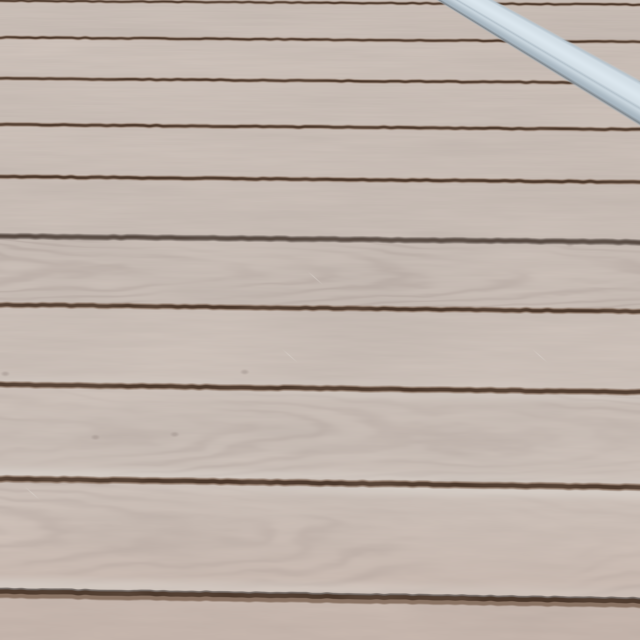
Write a WebGL 1 fragment shader that draws this texture.

```glsl
precision highp float;
// Pale timber decking receding upward, crossed by a metal rail at top right.
// A reciprocal depth mapping spaces the boards; noise and bent rings add grain.
uniform vec2 u_resolution;

const vec3 WOOD = vec3(0.780, 0.735, 0.705);
const vec3 GRAIN = vec3(0.660, 0.605, 0.580);
const vec3 PALE = vec3(0.855, 0.830, 0.805);
const vec3 GAP_DARK = vec3(0.290, 0.215, 0.165);
const vec3 GAP_BROWN = vec3(0.500, 0.405, 0.340);
const vec3 GAP_GREY = vec3(0.380, 0.350, 0.335);
const vec3 METAL = vec3(0.825, 0.870, 0.900);
const vec3 METAL_SHADE = vec3(0.660, 0.715, 0.755);
const vec3 METAL_RIM = vec3(0.470, 0.495, 0.515);

const float HORIZON = 1.0378;     // distance of the horizon above the canvas
const float DEPTH_SCALE = 19.876;
const float DEPTH_OFFSET = 18.129;

float hash(vec2 p) {
  vec3 q = fract(vec3(p.xyx) * 0.1031);
  q += dot(q, q.yzx + 33.33);
  return fract((q.x + q.y) * q.z);
}

float noise(vec2 p) {
  vec2 i = floor(p), f = fract(p);
  f = f * f * (3.0 - 2.0 * f);
  return mix(mix(hash(i), hash(i + vec2(1.0, 0.0)), f.x),
             mix(hash(i + vec2(0.0, 1.0)), hash(i + 1.0), f.x), f.y);
}

float fbm(vec2 p) {
  float sum = 0.0, gain = 0.5;
  for (int i = 0; i < 4; i++) {
    sum += gain * noise(p);
    p = p * 2.03 + 17.0;
    gain *= 0.5;
  }
  return sum;
}

float band(float d, float halfWidth, float soft) {
  return 1.0 - smoothstep(halfWidth - soft, halfWidth + soft, abs(d));
}

// One where a equals b, for whole numbers
float same(float a, float b) { return 1.0 - step(0.5, abs(a - b)); }

float boardDepth(float t) { return DEPTH_OFFSET - DEPTH_SCALE / (t + HORIZON); }
float gapHeight(float k) { return DEPTH_SCALE / (DEPTH_OFFSET - k) - HORIZON; }

// Nested arches of growth rings pointing along the board
float archRings(float x, float across, float apex, float seed) {
  float warp = fbm(vec2(x * 5.0, across * 3.0) + seed);
  float bend = (across - 0.5) * (across - 0.5) * 2.6;
  float rings = (x - apex + bend) * 5.0 + warp * 2.6;
  float line = 0.5 + 0.5 * sin(rings * 6.2832);
  return line * line * smoothstep(0.25, 0.65, fbm(vec2(x * 4.0, across * 2.0) + seed + 9.0));
}

vec3 boardColor(float x, float depth) {
  float id = floor(depth), across = fract(depth);
  float seed = hash(vec2(id + 20.0, 3.0)) * 50.0;
  float fine = fbm(vec2(x * 14.0, across * 22.0) + seed);
  float cloud = fbm(vec2(x * 4.0, across * 2.0) + seed + 31.0);
  vec3 c = WOOD * (1.0 + 0.025 * (hash(vec2(id + 40.0, 8.0)) - 0.5));
  c *= 1.0 + 0.035 * (fine - 0.47) + 0.06 * (cloud - 0.47);
  c *= mix(vec3(1.0), vec3(0.985, 0.960, 0.950), smoothstep(6.8, 8.4, depth));
  float figured = max(same(id, 4.0), max(same(id, 6.0), same(id, 7.0)) * 0.75);
  float apex = mix(0.72, 0.88, same(id, 7.0));
  c = mix(c, GRAIN, 0.33 * figured * archRings(x, across, apex, seed));
  // Worn pale edges on the nearer boards
  float wear = smoothstep(5.5, 6.5, depth) * (1.0 - step(8.0, id));
  float edge = smoothstep(0.84, 0.95, across) * (1.0 - 0.65 * x)
             + (1.0 - smoothstep(0.05, 0.16, across)) * smoothstep(0.1, 0.7, x);
  return mix(c, PALE, 0.6 * wear * edge);
}

// Small scattered dents and pale scratches
vec3 addScuffs(vec3 c, vec2 p) {
  for (int i = 0; i < 9; i++) {
    float n = float(i);
    vec2 q = p - vec2(hash(vec2(n, 5.0)), 0.38 + 0.54 * hash(vec2(n, 11.0)));
    float pale = step(0.5, fract(n * 0.5));
    float along = dot(q, vec2(0.75, 0.66)), side = dot(q, vec2(-0.66, 0.75));
    float scratch = band(along, 0.010, 0.008) * band(side, 0.0008, 0.0012);
    float dent = 1.0 - smoothstep(0.001, 0.007, length(q * vec2(0.8, 1.3)));
    c = mix(c, mix(GRAIN * 0.95, PALE, pale), 0.5 * mix(dent, scratch, pale));
  }
  return c;
}

vec3 addGap(vec3 c, float x, float t, float k, float soft) {
  float d = t - gapHeight(k) + 0.0014 * (noise(vec2(x * 90.0, k * 7.0)) - 0.5);
  float w = 0.0018 + 0.0032 * t;
  float greyed = same(k, 4.0), nearest = same(k, 8.0);
  vec3 outer = mix(GAP_BROWN, GAP_GREY, 0.75 * greyed);
  c = mix(c, outer, 0.85 * band(d - 0.003 * nearest, w * (1.25 + 0.2 * greyed + 0.2 * nearest), soft * 1.5));
  c = mix(c, GAP_GREY, 0.8 * nearest * band(d + 0.004, 0.002, soft));
  float streak = 0.78 + 0.22 * noise(vec2(x * 25.0, k * 5.0));
  return mix(c, mix(GAP_DARK, GAP_GREY, 0.5 * greyed), streak * band(d, w * 0.7, soft));
}

vec3 addRail(vec3 c, float x, float t, float pixel) {
  float top = (x - 0.770) * 0.55, bottom = (x - 0.683) * 0.617;
  float s = (t - top) / (bottom - top), soft = 0.025 + pixel * 12.0;
  vec3 rail = mix(METAL, METAL_SHADE, smoothstep(0.60, 0.88, s));
  rail = mix(rail, METAL_SHADE, 0.7 * band(s - 0.62, 0.03, soft));
  rail = mix(rail, METAL_SHADE, 0.6 * band(s - 0.02, 0.05, soft));
  rail += 0.035 * band(s - 0.35, 0.10, 0.12);
  rail = mix(rail, METAL_RIM, 0.8 * band(s - 0.96, 0.035, soft));
  return mix(c, rail, band(s - 0.5, 0.5, soft));
}

void main() {
  vec2 uv = gl_FragCoord.xy / u_resolution;
  float pixel = 1.0 / min(u_resolution.x, u_resolution.y);
  float down = 1.0 - uv.y;
  float t = down - uv.x * (0.006 + 0.0095 * down);  // boards tilt slightly
  float depth = boardDepth(t);
  vec3 c = addScuffs(boardColor(uv.x, depth), vec2(uv.x, down));
  c = addGap(c, uv.x, t, floor(depth + 0.5), max(0.0013, pixel * 0.75));
  gl_FragColor = vec4(addRail(c, uv.x, down, pixel), 1.0);
}
```
